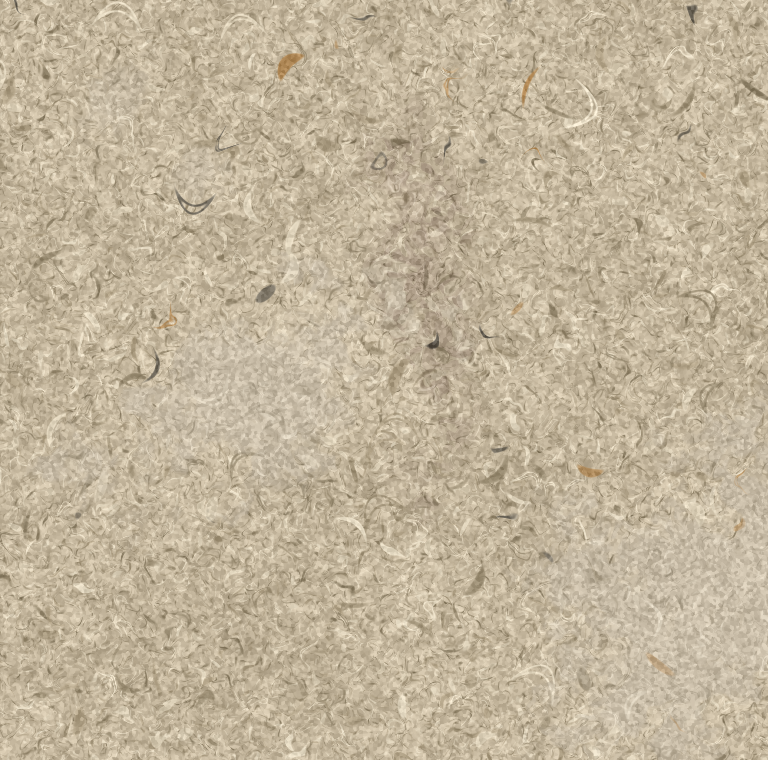
Write a Shadertoy shader that draws this texture.

```glsl
vec3 hash3(vec2 p) {
    vec3 q = fract(p.xyx * vec3(0.1031, 0.1030, 0.0973));
    q += dot(q, q.yxz + 33.33);
    return fract((q.xxy + q.yzz) * q.zyx);
}

mat2 rotation(float angle) {
    float c = cos(angle), s = sin(angle);
    return mat2(c, -s, s, c);
}

// Soft cellular noise: each point blends the tones of nearby grains
float grains(vec2 p) {
    vec2 cell = floor(p);
    float tone = 0.0, total = 0.0;
    for (int j = -1; j <= 1; j++)
    for (int i = -1; i <= 1; i++) {
        vec2 id = cell + vec2(i, j);
        vec3 rnd = hash3(id);
        vec2 d = p - id - rnd.xy;
        float weight = exp(-11.0 * dot(d, d));
        tone += weight * rnd.z;
        total += weight;
    }
    return tone / total - 0.5;
}

// Colour of one shell fragment: olive, cream, or rarely amber and slate
vec3 shellColor(float kind, float shade, float rare) {
    vec3 olive = mix(vec3(0.51, 0.46, 0.36), vec3(0.68, 0.62, 0.51), shade);
    vec3 cream = mix(vec3(0.82, 0.77, 0.67), vec3(0.91, 0.87, 0.78), shade);
    vec3 color = kind < 0.6 ? olive : cream;
    if (kind < 0.035 * rare) color = vec3(0.66, 0.49, 0.28);
    else if (kind < 0.08 * rare) color = vec3(0.33, 0.31, 0.27);
    return color;
}

// Scatter bent slivers and hollow shells over the stone
vec3 scatterShells(vec3 stone, vec2 p, float scale, float share, float rare) {
    vec2 cell = floor(p * scale);
    float soft = 0.75 * scale / iResolution.y;
    for (int j = -1; j <= 1; j++)
    for (int i = -1; i <= 1; i++) {
        vec2 id = cell + vec2(i, j);
        vec3 place = hash3(id + scale * 1.7);
        vec3 form = hash3(id + scale * 2.3 + 57.0);
        vec3 look = hash3(id + scale * 3.1 + 113.0);
        if (look.x > share) continue;

        vec2 q = rotation(place.z * 6.2832) * (p * scale - id - place.xy);
        q.y += (form.x - 0.5) * 2.6 * q.x * q.x;
        vec2 radius = vec2(mix(0.22, 0.65, form.y), mix(0.07, 0.22, form.z * form.z));
        float d = (length(q / radius) - 1.0) * radius.y;
        float rim = smoothstep(-0.07, 0.0, d);
        if (form.x > 0.83) d = abs(d) - 0.035;

        float cover = 1.0 - smoothstep(-soft, soft, d);
        vec3 color = shellColor(look.y, look.z, rare) + 0.05 * rim;
        stone = mix(stone, color, cover * mix(0.5, 0.95, form.y));
    }
    return stone;
}

// Tilted oval with a ragged border
float patchMask(vec2 p, vec2 center, vec2 radius, float angle, float ragged) {
    float d = length(rotation(angle) * (p - center) / radius);
    return 1.0 - smoothstep(0.45, 1.25, d + ragged);
}

void mainImage(out vec4 fragColor, in vec2 fragCoord) {
    vec2 p = fragCoord / iResolution.y;

    // Layered sines curl the bedding
    vec2 curl = p + 0.004 * sin(p.yx * 67.0 + 2.0 * sin(p * 41.0))
                  + 0.002 * sin(p.yx * 173.0 + 3.0 * sin(p * 97.0));
    float fine = grains(p * 230.0);
    float medium = grains(curl * 95.0 + 19.0);
    float coarse = grains(curl * 27.0 + 41.0);
    float broad = grains(curl * 7.0 + 73.0);

    // Sandy ground, then fragments from large to small
    vec3 stone = vec3(0.772, 0.717, 0.618);
    stone += 0.09 * medium + 0.05 * coarse + 0.035 * broad;
    stone = scatterShells(stone, curl, 150.0, 0.65, 0.0);
    stone = scatterShells(stone, curl + 3.0, 85.0, 0.55, 0.0);
    stone = scatterShells(stone, curl + 7.0, 46.0, 0.38, 0.4);
    stone = scatterShells(stone, p + 11.0, 25.0, 0.17, 1.0);

    // Chalky pale areas
    float ragged = 0.9 * coarse + 0.7 * broad + 0.5 * medium;
    float chalk = patchMask(p, vec2(0.34, 0.50), vec2(0.21, 0.10), 0.45, ragged);
    chalk = max(chalk, patchMask(p, vec2(0.94, 0.20), vec2(0.28, 0.15), 0.75, ragged));
    chalk = max(chalk, 0.7 * patchMask(p, vec2(0.27, 0.77), vec2(0.04), 0.0, ragged));
    chalk = max(chalk, 0.6 * patchMask(p, vec2(0.15, 0.87), vec2(0.07, 0.03), 0.9, ragged));
    stone = mix(stone, vec3(0.82, 0.78, 0.715), 0.5 * chalk);

    // Brown mauve stain running upright
    float stain = patchMask(p, vec2(0.55, 0.64), vec2(0.075, 0.25), 0.0, ragged);
    stain *= smoothstep(-0.35, 0.3, medium + 0.6 * coarse);
    stone *= 1.0 - stain * vec3(0.17, 0.20, 0.20);

    // Crisp sandy grain on top
    stone += 0.15 * fine;
    fragColor = vec4(clamp(stone, 0.0, 1.0), 1.0);
}
```
